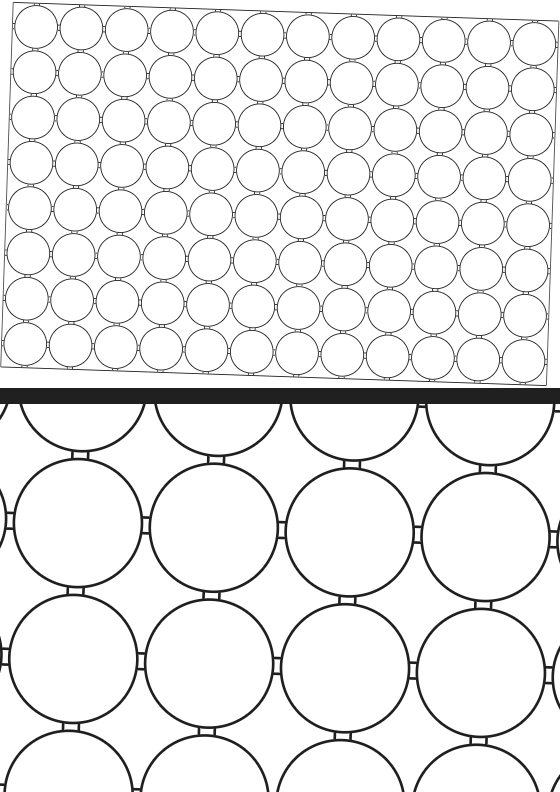
Top, the full canvas; bottom, a detail of the centre.
Reproduce this pattern procedurally as a Shadertoy shader.

```glsl
// Tilted framed sheet of outlined circles, joined to their neighbours by short tabs.

const vec2  GRID        = vec2(12.0, 8.0);  // circles across and down
const float PITCH       = 0.1168;           // cell size, in canvas heights
const float TILT        = 0.0342;           // clockwise turn, radians
const vec2  CENTRE      = vec2(-0.0005, 0.0);

// Sizes below are in cells
const float RADIUS      = 0.471;
const float TAB_HALF    = 0.058;            // half the spacing of a tab's two lines
const float FRAME_GAP   = 0.024;            // frame margin beyond the grid
const float LINE_WIDTH  = 0.0195;
const float SIDE_WEIGHT = 0.8;              // the upright frame lines are fainter

const vec3  PAPER       = vec3(1.0);
const vec3  INK         = vec3(0.12);

// Share of a pixel covered by a line whose centre is at signed distance d
float lineCoverage(float d, float pixel) {
    float halfLine = 0.5 * LINE_WIDTH;
    float upper = min(d + 0.5 * pixel, halfLine);
    float lower = max(d - 0.5 * pixel, -halfLine);
    return clamp((upper - lower) / pixel, 0.0, 1.0);
}

// Soft step from 0 to 1 as d passes zero
float beyond(float d, float pixel) {
    return clamp(d / pixel + 0.5, 0.0, 1.0);
}

void mainImage(out vec4 fragColor, in vec2 fragCoord) {
    // Canvas to tilted grid space, one unit per cell
    vec2 p = (fragCoord - 0.5 * iResolution.xy) / iResolution.y - CENTRE;
    float c = cos(TILT), s = sin(TILT);
    p = vec2(c * p.x - s * p.y, s * p.x + c * p.y) / PITCH;
    float pixel = 1.0 / (iResolution.y * PITCH);

    // Outer cells stretch out to the frame
    vec2 cell = clamp(floor(p + 0.5 * GRID), vec2(0.0), GRID - 1.0);
    vec2 q = abs(p + 0.5 * GRID - cell - 0.5);

    // Circle outline
    float circle = length(q) - RADIUS;
    float ink = lineCoverage(circle, pixel);

    // Paired tab lines across each gap
    vec2 edge = abs(p) - 0.5 * GRID - FRAME_GAP;
    float outside = max(edge.x, edge.y);
    float tab = lineCoverage(min(q.x, q.y) - TAB_HALF, pixel);
    ink = max(ink, tab * beyond(circle, pixel) * beyond(-outside, pixel));

    // Frame
    float sides = lineCoverage(edge.x, pixel) * beyond(-edge.y, pixel);
    float rails = lineCoverage(edge.y, pixel) * beyond(-edge.x, pixel);
    ink = max(ink, max(SIDE_WEIGHT * sides, rails));

    fragColor = vec4(mix(PAPER, INK, ink), 1.0);
}
```
